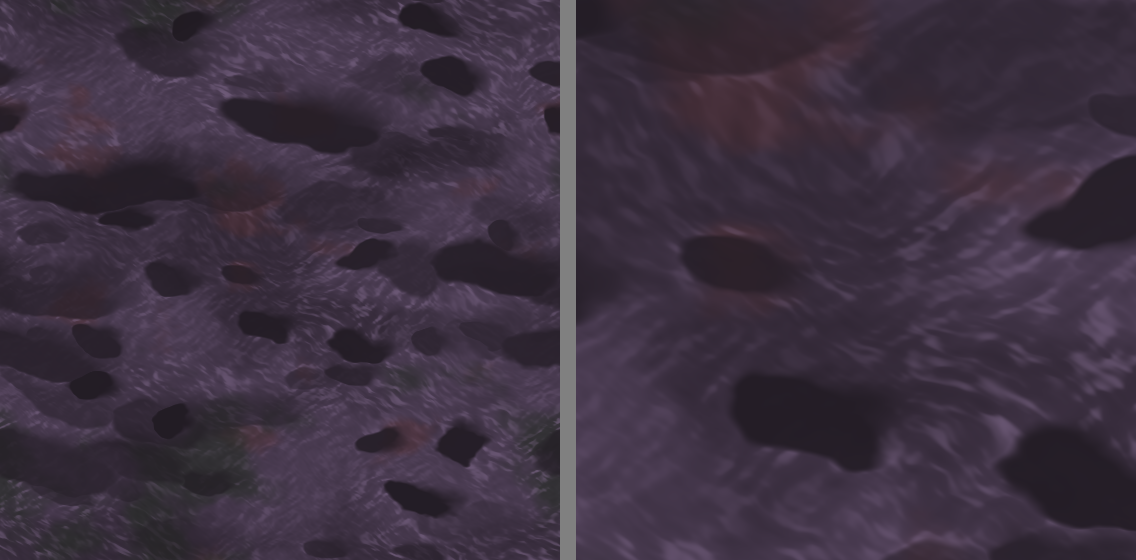
Left: the whole. Right: its middle third, enlarged.
Give the GLSL for this texture, as a three.js fragment shader.

```glsl
varying vec2 vUv;

const vec3 SHADE = vec3(0.210, 0.168, 0.228);
const vec3 STONE = vec3(0.292, 0.235, 0.322);
const vec3 GLINT = vec3(0.430, 0.355, 0.470);
const vec3 HOLLOW = vec3(0.120, 0.098, 0.126);
const vec3 RUST = vec3(0.330, 0.195, 0.215);
const vec3 MOSS = vec3(0.165, 0.180, 0.165);

vec2 hash2(vec2 p) {
  vec3 q = fract(p.xyx * vec3(0.1031, 0.1030, 0.0973));
  q += dot(q, q.yzx + 33.33);
  return fract((q.xx + q.yz) * q.zy);
}

// Value noise that wraps after a whole number of cells
float noise(vec2 p, vec2 period, float seed) {
  vec2 i = floor(p);
  vec2 f = fract(p);
  vec2 u = f * f * (3.0 - 2.0 * f);
  float a = hash2(mod(i, period) + seed).x;
  float b = hash2(mod(i + vec2(1.0, 0.0), period) + seed).x;
  float c = hash2(mod(i + vec2(0.0, 1.0), period) + seed).x;
  float d = hash2(mod(i + 1.0, period) + seed).x;
  return mix(mix(a, b, u.x), mix(c, d, u.x), u.y);
}

float fbm(vec2 uv, vec2 period, float seed) {
  float sum = 0.0;
  float weight = 0.5;
  for (int i = 0; i < 5; i++) {
    sum += weight * noise(uv * period, period, seed);
    period *= 2.0;
    seed += 19.0;
    weight *= 0.5;
  }
  return sum / 0.97;
}

// Scattered flat hollows, crisp on one side and fading on the other.
// Returns depth in x and the lit rim beyond the crisp side in y.
vec2 hollows(vec2 uv, vec2 cells, vec2 size, float share, float seed) {
  vec2 p = uv * cells;
  vec2 result = vec2(0.0);
  for (int y = -1; y <= 1; y++) {
    for (int x = -1; x <= 1; x++) {
      vec2 id = floor(p) + vec2(float(x), float(y));
      vec2 key = mod(id, cells) + seed;
      vec2 place = hash2(key);
      vec2 kind = hash2(key + 57.0);
      vec2 shape = hash2(key + 113.0);
      vec2 d = (p - id - 0.2 - 0.6 * place) / (size * (0.65 + 0.35 * shape));
      float r = length(d);
      vec2 fade = normalize(vec2(0.7, 1.6 * kind.y - 0.3));
      float soft = smoothstep(-0.5, 0.6, dot(d, fade) / max(r, 0.001));
      float depth = step(kind.x, share) * mix(0.4, 1.0, shape.y);
      float body = 1.0 - smoothstep(mix(0.85, 0.1, soft), 1.0, r);
      float rim = (1.0 - smoothstep(0.95, 1.35, r)) * (1.0 - soft);
      result = max(result, depth * vec2(body, rim));
    }
  }
  return result;
}

// Short slanted brush marks; half the rows shift per width keeps the wrap
float strokes(vec2 uv, float slant, vec2 count, float seed) {
  vec2 p = vec2(uv.x, uv.y + slant * uv.x) * count;
  return noise(p, count * vec2(1.0, 0.5), seed);
}

float patches(vec2 uv, vec2 period, float low, float high, float seed) {
  return smoothstep(low, high, fbm(uv, period, seed));
}

void main() {
  vec2 uv = vUv;

  // Ragged outlines come from a wrapped distortion
  vec2 bend = vec2(fbm(uv, vec2(6.0, 8.0), 3.0), fbm(uv, vec2(6.0, 9.0), 41.0)) - 0.5;
  vec2 warped = uv + bend * vec2(0.13, 0.085);

  // Hollows in three sizes
  vec2 pit = hollows(warped, vec2(3.0, 7.0), vec2(0.68, 0.46), 0.42, 7.0);
  pit = max(pit, hollows(warped, vec2(7.0, 11.0), vec2(0.52, 0.40), 0.50, 23.0));
  pit = max(pit, 0.6 * hollows(warped, vec2(5.0, 9.0), vec2(0.70, 0.55), 0.45, 71.0));
  float rim = pit.y * (1.0 - pit.x);

  // Mottled stone with soft coloured stains
  float cloud = patches(warped, vec2(4.0, 7.0), 0.28, 0.68, 11.0);
  vec3 color = mix(SHADE, STONE, clamp(cloud + 0.3 * rim, 0.0, 1.0));
  color = mix(color, RUST, 0.5 * patches(uv, vec2(7.0, 9.0), 0.61, 0.78, 83.0));
  color = mix(color, MOSS, 0.7 * patches(uv, vec2(5.0, 6.0), 0.64, 0.80, 97.0));

  // Fine glinting grain, turning from one slant to the other
  vec2 flow = uv + bend * 0.05;
  float turn = smoothstep(0.4, 0.6, noise(uv * 7.0, vec2(7.0), 29.0));
  float coarse = mix(strokes(flow, 0.5, vec2(64.0, 150.0), 5.0),
                     strokes(flow, -0.5, vec2(64.0, 150.0), 13.0), turn);
  float fine = strokes(flow, 0.5, vec2(130.0, 260.0), 37.0);
  float grain = 0.7 * coarse + 0.3 * fine;
  float lit = patches(warped, vec2(7.0, 10.0), 0.40, 0.70, 61.0);
  lit = clamp(0.15 + 0.65 * lit + 0.5 * rim, 0.0, 1.0) * (1.0 - pit.x);
  color = mix(color, GLINT, 0.7 * lit * smoothstep(0.48, 0.88, grain));
  color *= 1.0 + 0.22 * (grain - 0.5) * (1.0 - pit.x);

  color = mix(color, HOLLOW, 0.92 * pit.x);
  gl_FragColor = vec4(color, 1.0);
}
```
